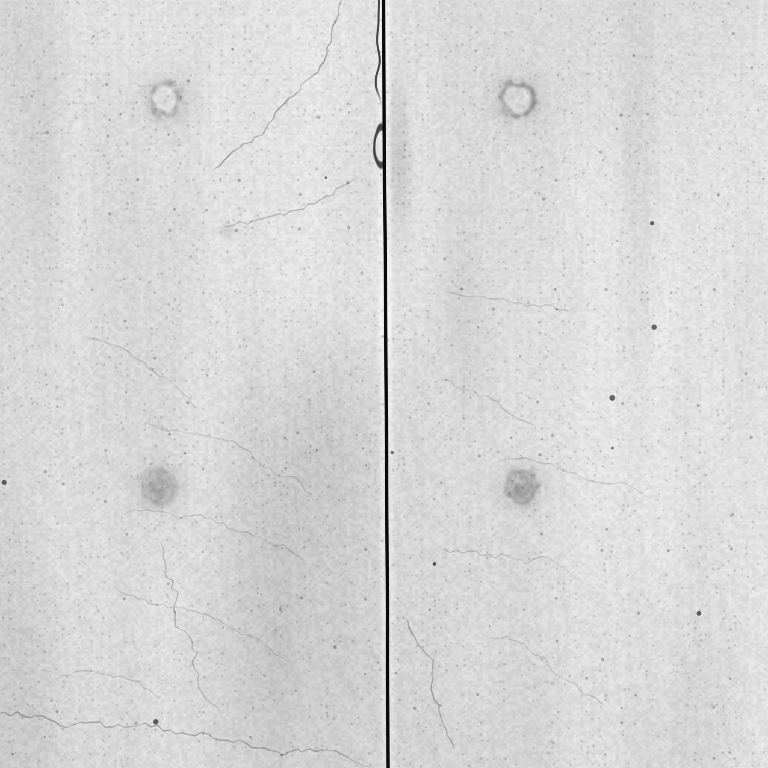
A WebGL 2 fragment shader for this texture:

```glsl
#version 300 es
precision highp float;
uniform vec2 u_resolution;
out vec4 fragColor;

float hash(vec2 p) {
  return fract(sin(dot(p, vec2(127.1, 311.7))) * 43758.5453);
}

float noise(vec2 p) {
  vec2 i = floor(p), f = fract(p);
  f = f * f * (3.0 - 2.0 * f);
  return mix(mix(hash(i), hash(i + vec2(1, 0)), f.x),
             mix(hash(i + vec2(0, 1)), hash(i + vec2(1, 1)), f.x), f.y);
}

float fbm(vec2 p) {
  float sum = 0.0, gain = 0.5;
  for (int i = 0; i < 4; i++) {
    sum += gain * noise(p);
    p = p * 2.03 + 17.3;
    gain *= 0.5;
  }
  return sum;
}

float blob(vec2 p, vec2 center, vec2 size) {
  vec2 d = (p - center) / size;
  return exp(-dot(d, d));
}

// Wobbly hairline from a to b, bowed sideways by bend
float crack(vec2 p, vec2 a, vec2 b, float bend, float px) {
  float len = distance(a, b);
  vec2 dir = (b - a) / len, rel = p - a;
  float along = dot(rel, dir), t = along / len;
  float side = dot(rel, vec2(-dir.y, dir.x)) - bend * 4.0 * t * (1.0 - t);
  side -= 0.018 * (noise(vec2(along * 28.0, a.x * 91.0)) - 0.5);
  side -= 0.007 * (noise(vec2(along * 120.0, a.y * 77.0)) - 0.5);
  float ends = smoothstep(0.0, 0.06, t) * (1.0 - smoothstep(0.94, 1.0, t));
  float line = 1.0 - smoothstep(0.0003, 0.0006 + px * 0.8, abs(side));
  return line * ends * (0.4 + 0.6 * noise(vec2(along * 60.0, b.x * 50.0)));
}

// Small pits, one per grid cell where the hash allows
float pits(vec2 p, float cells, float density, float radius, float px) {
  vec2 id = floor(p * cells);
  vec2 offset = 0.25 + 0.5 * vec2(hash(id + 3.1), hash(id + 8.7));
  float size = radius * (0.5 + hash(id + 5.3));
  float d = length(p - (id + offset) / cells);
  return step(1.0 - density, hash(id)) * (1.0 - smoothstep(size - px * 0.5, size + px * 0.7, d));
}

void main() {
  vec2 p = gl_FragCoord.xy / u_resolution;
  float px = 1.0 / min(u_resolution.x, u_resolution.y);

  // Cloudy cement with vertical water stains
  float shade = 0.868 + 0.06 * (fbm(p * vec2(5.0, 3.0)) - 0.47);
  shade += 0.09 * (fbm(p * vec2(13.0, 1.6) + 4.0) - 0.47);
  shade -= 0.09 * blob(p, vec2(0.37, 0.22), vec2(0.075, 0.30));
  shade -= 0.05 * blob(p, vec2(0.42, 0.42), vec2(0.10, 0.16));
  shade -= 0.06 * blob(p, vec2(0.03, 0.08), vec2(0.05, 0.22));
  shade -= 0.04 * blob(p, vec2(0.06, 0.82), vec2(0.03, 0.25));
  shade -= 0.05 * blob(p, vec2(0.83, 0.75), vec2(0.025, 0.45));
  shade -= 0.04 * blob(p, vec2(0.60, 0.60), vec2(0.03, 0.12));
  shade -= 0.08 * blob(p, vec2(0.52, 0.80), vec2(0.014, 0.09));
  shade -= 0.03 * blob(p, vec2(0.68, 0.05), vec2(0.22, 0.20));

  // Fine grain and pits
  shade += 0.07 * (noise(p * 260.0) - 0.5) + 0.035 * (noise(p * 430.0 + 9.0) - 0.5);
  shade -= 0.10 * pits(p, 130.0, 0.22, 0.0012, px);
  shade -= 0.20 * pits(p + 0.37, 48.0, 0.10, 0.0014, px);
  shade -= 0.50 * pits(p + 0.11, 14.0, 0.06, 0.0024, px);

  // Two by two form-tie marks: pale-centred rings above, filled spots below
  for (int i = 0; i < 4; i++) {
    vec2 cell = vec2(i % 2, i / 2);
    vec2 center = vec2(0.208, 0.366) + cell * vec2(0.465, 0.504);
    center.x += 0.007 * (cell.x + cell.y - 2.0 * cell.x * cell.y);
    vec2 rel = p - center;
    float r = length(rel) + 0.007 * (noise(p * 95.0) - 0.5);
    float mottling = 0.6 + 0.8 * noise(p * 150.0 + cell * 7.0);
    shade -= 0.12 * exp(-r * r / 0.0008) * mottling;
    shade -= 0.13 * exp(-pow((r - 0.020) / 0.004, 2.0)) * mottling * (0.65 + 0.35 * cell.x);
    float disc = 1.0 - smoothstep(0.012, 0.018, r);
    shade += disc * mix(-0.06 * mottling, 0.10, cell.y);
  }
  shade -= 0.09 * blob(p, vec2(0.296, 0.70), vec2(0.009));

  // Main cracks, then faint scattered hairlines
  float cracks = crack(p, vec2(0.457, 1.01), vec2(0.268, 0.775), 0.027, px);
  cracks = max(cracks, 0.7 * crack(p, vec2(0.468, 0.77), vec2(0.29, 0.70), 0.01, px));
  cracks = max(cracks, 0.8 * crack(p, vec2(-0.02, 0.068), vec2(0.50, 0.004), 0.008, px));
  cracks = max(cracks, 0.7 * crack(p, vec2(0.21, 0.30), vec2(0.285, 0.07), -0.012, px));
  cracks = max(cracks, 0.8 * crack(p, vec2(0.53, 0.20), vec2(0.588, 0.02), 0.006, px));
  for (int i = 0; i < 10; i++) {
    float k = float(i), right = float(i % 2);
    vec2 a = vec2(0.03 + 0.5 * right + 0.17 * hash(vec2(k, 1.0)), 0.12 + 0.055 * k);
    vec2 b = a + vec2(0.12 + 0.13 * hash(vec2(k, 2.0)), -0.02 - 0.11 * hash(vec2(k, 3.0)));
    cracks = max(cracks, 0.45 * crack(p, a, b, 0.015, px));
  }
  shade -= 0.30 * cracks;

  // Slightly leaning panel joint with pale lips
  float x = p.x - mix(0.5055, 0.4995, p.y) - 0.0008 * (noise(vec2(p.y * 9.0, 2.0)) - 0.5);
  shade += 0.06 * exp(-pow((abs(x) - 0.005) / 0.004, 2.0));
  float joint = 1.0 - smoothstep(0.0021 - px * 0.5, 0.0021 + px * 0.6, abs(x));

  // Chipped edge along the upper joint
  float chipped = smoothstep(0.86, 0.89, p.y);
  float edge = -0.003 - 0.008 * noise(vec2(p.y * 38.0, 6.0)) * chipped;
  float chip = chipped * (1.0 - smoothstep(0.0006, 0.0008 + px, abs(x - edge)));
  vec2 flake = (p - vec2(0.4965, 0.81)) / vec2(0.009, 0.026);
  float rim = abs(length(flake) - 1.0 + 0.25 * (noise(p * 70.0) - 0.5)) * 0.009;
  chip = max(chip, (1.0 - smoothstep(0.0007, 0.0009 + px, rim)) * step(x, 0.0));
  shade = mix(shade, 0.16, chip * 0.85);
  shade = mix(shade, 0.04, joint);

  fragColor = vec4(vec3(clamp(shade, 0.0, 1.0)), 1.0);
}
```
